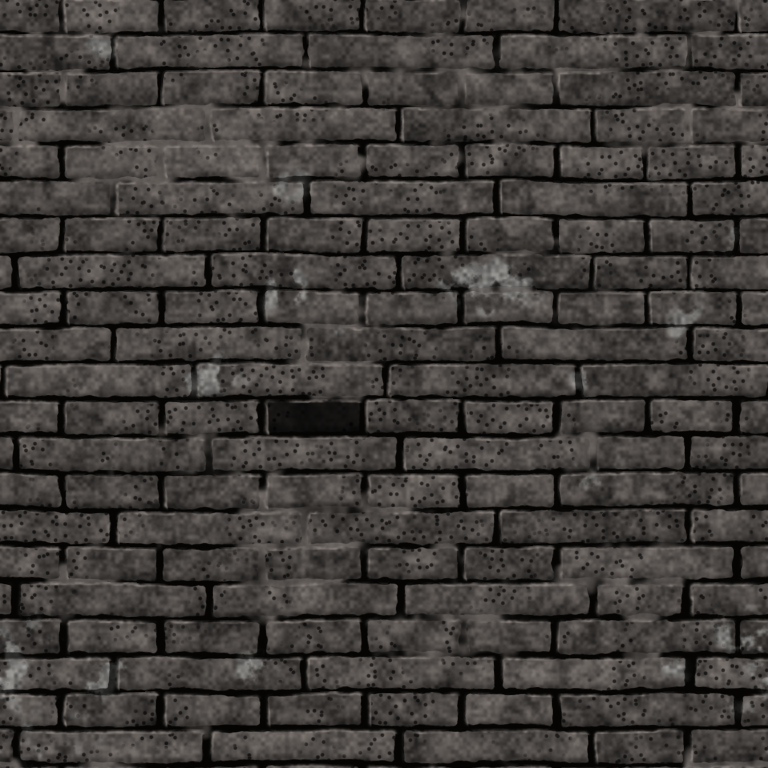
A Shadertoy shader for this texture:

```glsl
// Weathered dark brick wall: courses of headers alternate with courses of
// stretchers. Each brick is a rounded box roughened by noise, with black
// joints, a pale mortar rim on its upper left and patches of old plaster.

#define ROWS 21.0
#define STRETCHERS 4.0
#define HEADERS 8.0
#define JOINT vec2(0.0052, 0.0037)
#define ROUGHNESS 0.0065
#define BRICK_TONE 0.285
#define GRAIN 0.30
#define PLASTER_LEVEL 0.70
#define STONE_TINT vec3(1.05, 0.99, 0.95)
#define JOINT_COLOR vec3(0.018, 0.017, 0.012)
#define PLASTER_COLOR vec3(0.57, 0.57, 0.56)

float hash(vec2 p) {
    vec3 q = fract(p.xyx * 0.1031);
    q += dot(q, q.yzx + 33.33);
    return fract((q.x + q.y) * q.z);
}

// Value noise with n cells across the canvas, wrapping at its borders
float noise(vec2 uv, float n) {
    vec2 p = uv * n, i = floor(p), f = fract(p);
    f = f * f * (3.0 - 2.0 * f);
    vec2 a = mod(i, n), b = mod(i + 1.0, n);
    return mix(mix(hash(a + n), hash(vec2(b.x, a.y) + n), f.x),
               mix(hash(vec2(a.x, b.y) + n), hash(b + n), f.x), f.y);
}

float fbm(vec2 uv, float n) {
    float sum = 0.0, amp = 0.5;
    for (int i = 0; i < 4; i++) {
        sum += amp * noise(uv, n);
        n *= 2.0;
        amp *= 0.5;
    }
    return sum / 0.9375;
}

// Cellular noise: distance to the nearest scattered point
float cellular(vec2 uv, float n) {
    vec2 p = uv * n, i = floor(p);
    float nearest = 1.0;
    for (int y = -1; y <= 1; y++)
    for (int x = -1; x <= 1; x++) {
        vec2 c = i + vec2(x, y), id = mod(c, n);
        vec2 point = c + vec2(hash(id + 7.0), hash(id + 91.0));
        nearest = min(nearest, length(p - point));
    }
    return nearest;
}

// Brick along a course: x = offset from its left joint, y = width, z = index
vec3 findBrick(float x, float row) {
    float course = row - step(9.5, row);   // two stretcher courses meet mid-wall
    if (mod(course, 2.0) < 0.5) {
        float bulge = sin(3.14159 * (x - 0.09));
        float cell = (x - 0.02 * bulge * bulge - 0.082) * HEADERS;
        float i = mod(floor(cell), HEADERS), f = fract(cell);
        bool merged = abs(row - 7.5) > 5.0 && (i == 5.0 || i == 6.0);
        return merged ? vec3(f + i - 5.0, 2.0, 5.0 * HEADERS) / HEADERS
                      : vec3(f / HEADERS, 1.0 / HEADERS, i);
    }
    bool shifted = mod(course, 4.0) < 2.0;
    float start = row == 10.0 ? 0.004 : (shifted ? 0.148 : 0.021);
    float cell = (x - start) * STRETCHERS;
    float i = mod(floor(cell), STRETCHERS), f = fract(cell), w = 1.0;
    if (!shifted && i == 3.0) {            // a pair of half bricks
        i += 0.5 * floor(f * 2.0);
        f = mod(f, 0.5);
        w = 0.5;
    }
    return vec3(f / STRETCHERS, w / STRETCHERS, i + 20.0);
}

void mainImage(out vec4 fragColor, in vec2 fragCoord) {
    vec2 uv = fragCoord / iResolution.xy;
    float soft = max(0.0013, 0.8 / iResolution.y);
    float mid = fbm(uv, 48.0), fine = noise(uv, 190.0), broad = fbm(uv, 12.0);

    // Layout, slightly wavy
    vec2 p = uv + 0.005 * (vec2(noise(uv, 15.0), noise(uv, 9.0)) - 0.5);
    float v = (1.0 - p.y) * ROWS + 0.08;
    float row = mod(floor(v), ROWS);
    vec3 brick = findBrick(p.x, row);
    vec2 local = vec2(brick.x, fract(v) / ROWS), size = vec2(brick.y, 1.0 / ROWS);
    float id = hash(vec2(brick.z * 2.0 + 3.0, row + 11.0));

    // Rounded brick shape with ragged edges
    vec2 inset = JOINT * mix(1.1, 0.75, uv.y) * (0.8 + 0.4 * id);
    vec2 q = abs(local - 0.5 * size) - 0.5 * size + inset + 0.004;
    float d = length(max(q, 0.0)) + min(max(q.x, q.y), 0.0) - 0.004;
    d += ROUGHNESS * (fbm(uv, 60.0) - 0.5);
    float face = smoothstep(soft, -soft, d);

    // Brick face: mottling, grain, pits and shaded lower edge
    float tone = BRICK_TONE + 0.07 * (id - 0.5) + GRAIN * (mid - 0.5) + 0.13 * (fine - 0.5);
    float pit = smoothstep(0.26, 0.08, cellular(uv, 72.0)) * smoothstep(0.45, 0.65, noise(uv, 22.0));
    tone *= 1.0 - 0.65 * pit;
    tone *= 1.0 - 0.3 * smoothstep(0.65, 0.95, local.y / size.y);
    if (row == 11.0 && brick.z == 2.0) tone *= 0.22;   // one sooty recess

    // Joints: mostly black, filled with grey mortar here and there
    float filled = smoothstep(0.57, 0.72, broad + 0.08 * (uv.y - 0.5));
    vec3 color = mix(JOINT_COLOR, STONE_TINT * (0.2 + 0.25 * mid), filled);
    color = mix(color, STONE_TINT * tone, face);

    // Pale mortar rim on the upper and left edges
    vec2 lit = smoothstep(inset + 0.004, inset + 0.001, local);
    float rim = exp(-d * d / 0.000006) * max(lit.x, lit.y) * smoothstep(0.36, 0.62, fbm(uv, 30.0));
    color = mix(color, STONE_TINT * (0.34 + 0.22 * fine), 0.8 * rim);

    // Plaster remains, gathered toward the right side
    vec2 away = (uv - vec2(0.92, 0.63)) / vec2(0.085, 0.08);
    float plaster = fbm(uv + 0.37, 8.0) + 0.2 * exp(-dot(away, away));
    plaster = smoothstep(PLASTER_LEVEL, PLASTER_LEVEL + 0.08, plaster) * smoothstep(0.36, 0.56, mid);
    color = mix(color, PLASTER_COLOR * (0.65 + 0.5 * fine), plaster * (0.3 + 0.5 * face));

    fragColor = vec4(color, 1.0);
}
```
